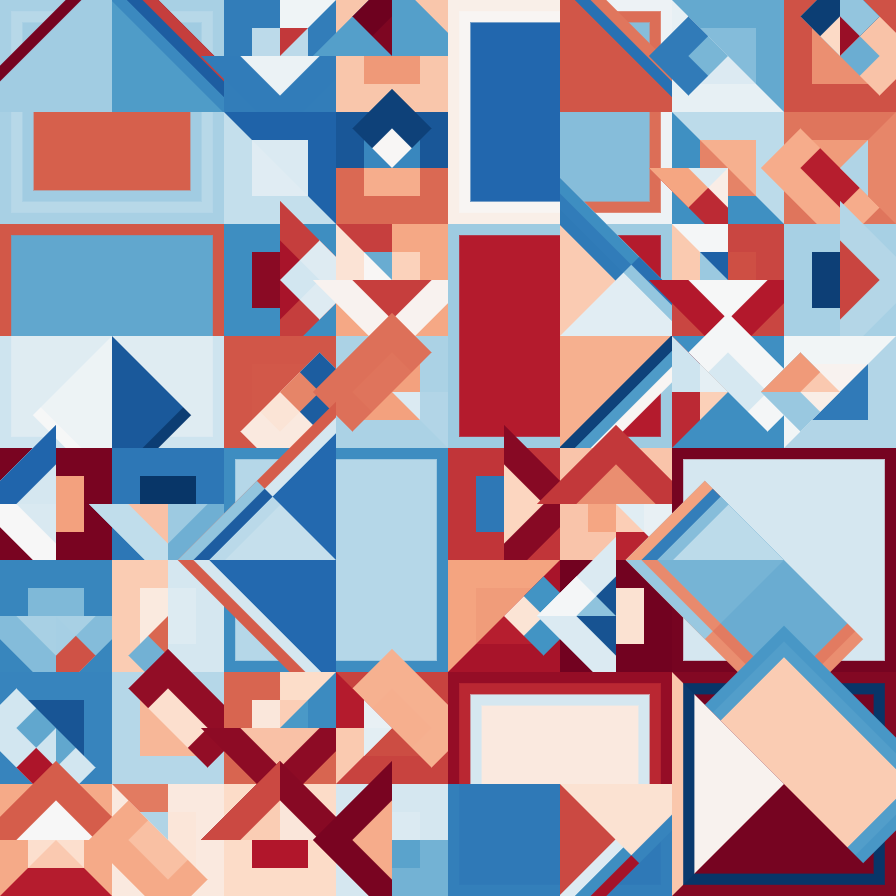
Write a WebGL 1 fragment shader that draws this pattern.

```glsl
precision highp float;
// Patchwork of large and half-size tiles in a diverging red-blue ramp.
// Each tile stacks a framed square with wedges cut from framed squares or
// diamonds; diamond tips spill over the tiles painted before them.
uniform vec2 u_resolution;

float rand(float seed, float k) {
  return fract(sin(dot(vec2(seed, k), vec2(12.9898, 78.233)) + 0.7) * 43758.5);
}

// Diverging ramp: deep red, salmon, cream, white, sky, navy.
vec3 ramp(float t) {
  t = clamp(t, 0.0, 1.0) * 10.0;
  vec3 c = mix(vec3(0.42, 0.0, 0.12), vec3(0.70, 0.09, 0.17), clamp(t, 0.0, 1.0));
  c = mix(c, vec3(0.84, 0.38, 0.30), clamp(t - 1.0, 0.0, 1.0));
  c = mix(c, vec3(0.96, 0.65, 0.51), clamp(t - 2.0, 0.0, 1.0));
  c = mix(c, vec3(0.99, 0.86, 0.78), clamp(t - 3.0, 0.0, 1.0));
  c = mix(c, vec3(0.97, 0.97, 0.97), clamp(t - 4.0, 0.0, 1.0));
  c = mix(c, vec3(0.82, 0.90, 0.94), clamp(t - 5.0, 0.0, 1.0));
  c = mix(c, vec3(0.57, 0.77, 0.87), clamp(t - 6.0, 0.0, 1.0));
  c = mix(c, vec3(0.26, 0.58, 0.77), clamp(t - 7.0, 0.0, 1.0));
  c = mix(c, vec3(0.13, 0.40, 0.68), clamp(t - 8.0, 0.0, 1.0));
  return mix(c, vec3(0.02, 0.19, 0.38), clamp(t - 9.0, 0.0, 1.0));
}

float coverage(float d, float px) {
  return clamp(d / px + 0.5, 0.0, 1.0);
}

// Positive to the left of the ray at the given angle.
float leftOf(vec2 p, float angle) {
  return cos(angle) * p.y - sin(angle) * p.x;
}

// Distance inside a wedge that opens counter-clockwise from start.
float wedge(vec2 p, float start, float width) {
  return min(leftOf(p, start), -leftOf(p, start + width));
}

// Paints concentric frames around a solid core, limited to a clip distance.
vec3 paintFrames(vec3 under, vec2 p, bool diamond, float clip, float large,
                 float seed, float px) {
  vec2 a = abs(p);
  float depth = 0.5 - (diamond ? (a.x + a.y) * 0.70711 : max(a.x, a.y));
  float cover = coverage(min(depth, clip), px);
  if (cover <= 0.0) return under;
  float band = mix(0.25, 0.05, large);
  float frames = 1.0 + large * floor(rand(seed, 1.0) * 3.0);
  float tone = rand(seed, 2.0);
  vec3 color = ramp(tone);
  for (int i = 1; i <= 3; i++) {
    float k = float(i);
    if (k > frames) break;
    // Some frames differ only slightly from the one outside.
    float change = rand(seed, k + 10.0) < 0.2 ? 0.12 : 1.0;
    tone = mix(tone, rand(seed, k + 20.0), change);
    color = mix(color, ramp(tone), coverage(depth - k * band, px));
  }
  return mix(under, color, cover);
}

vec3 paintTile(vec3 color, vec2 p, float large, float seed, float px) {
  if (max(abs(p.x), abs(p.y)) > 0.72) return color;
  const float EIGHTH = 0.785398;
  float start = floor(rand(seed, 3.0) * 8.0) * EIGHTH;
  bool halfDiamond = rand(seed, 4.0) < 0.65;
  // Smaller wedges nest in the half as diamonds, or face it as squares.
  bool nested = !halfDiamond || rand(seed, 5.0) < 0.5;
  float quarter = start + floor(rand(seed, 6.0) * 3.0) * EIGHTH;
  if (!nested) quarter += 4.0 * EIGHTH;
  float eighth = quarter + floor(rand(seed, 7.0) * 2.0) * EIGHTH;

  float s = seed * 4.0 + 100.0;
  color = paintFrames(color, p, false, 1.0, large, s, px);
  color = paintFrames(color, p, halfDiamond, wedge(p, start, 4.0 * EIGHTH),
                      large, s + 1.0, px);
  if (rand(seed, 8.0) < 0.75)
    color = paintFrames(color, p, nested, wedge(p, quarter, 2.0 * EIGHTH),
                        large, s + 2.0, px);
  if (rand(seed, 9.0) < 0.6)
    color = paintFrames(color, p, nested, wedge(p, eighth, EIGHTH),
                        large, s + 3.0, px);
  return color;
}

void main() {
  float side = min(u_resolution.x, u_resolution.y);
  vec2 grid = gl_FragCoord.xy / side * 4.0;
  float px = 4.0 / side;
  vec3 color = ramp(0.6);

  // Neighbouring cells in painting order: top to bottom, left to right.
  for (int row = 0; row < 3; row++) {
    for (int col = 0; col < 3; col++) {
      vec2 cell = floor(grid) + vec2(float(col) - 1.0, 1.0 - float(row));
      if (min(cell.x, cell.y) < 0.0 || max(cell.x, cell.y) > 3.0) continue;
      vec2 p = grid - cell;
      float large = cell.y < 0.5 ? step(1.5, cell.x)
                                 : mod(cell.x + floor(cell.y / 2.0), 2.0);
      float seed = cell.x * 2.0 + cell.y * 16.0;
      if (large > 0.5) {
        color = paintTile(color, p - 0.5, 1.0, seed, px);
      } else {
        for (int j = 0; j < 4; j++) {
          vec2 part = vec2(mod(float(j), 2.0), 1.0 - floor(float(j) / 2.0));
          color = paintTile(color, p * 2.0 - part - 0.5, 0.0,
                            seed + part.x + part.y * 8.0, px * 2.0);
        }
      }
    }
  }
  gl_FragColor = vec4(color, 1.0);
}
```
